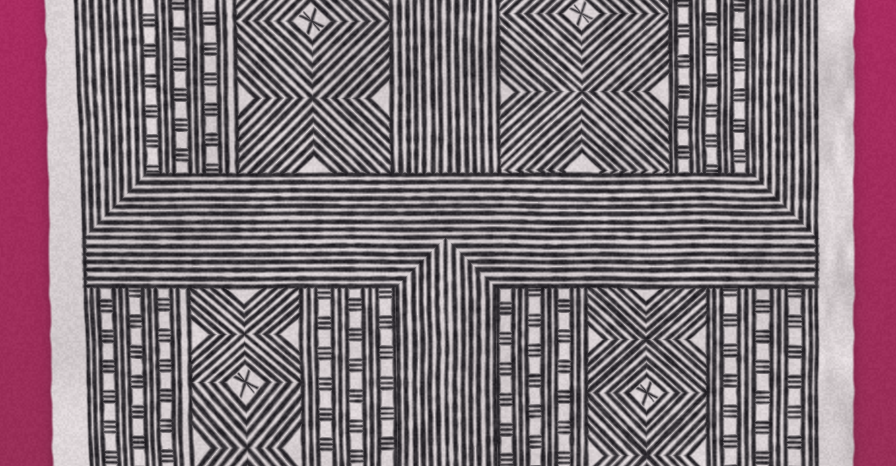
Reproduce this pattern procedurally as a Shadertoy shader.

```glsl
// Hand-painted bark cloth on a magenta wall: mitred stripe bands frame panels
// of nested diamonds and ladder columns. Each part is a distance field whose
// repeats become soft ink lines; noise and per-line jitter make them hand drawn.

const vec2 CANVAS = vec2(768.0, 400.0);  // design units, y pointing down
const vec3 INK = vec3(0.13, 0.12, 0.14);
const vec3 CLOTH = vec3(0.84, 0.81, 0.82);
const vec3 WALL_TOP = vec3(0.67, 0.17, 0.38);
const vec3 WALL_LOW = vec3(0.60, 0.18, 0.34);
const float LEFT = 72.0, RIGHT = 700.0;  // painted area
const float MIDDLE = 204.0;              // seam between the two halves
const float FRAME = 54.0;                // upper band width
const float STEM = 42.0;                 // lower band width, half of the stem
const float STEM_X = 382.0;
const float DUTY = 0.58;                 // inked part of a stripe
const float LINE = 1.9;                  // half width of single lines
const float BLEED = 1.5;                 // softness of the ink edge
const float LEAN = 0.033;                // slant of the left side
const float JITTER = 0.9;                // uneven spacing of stripes
const float RUNG_PERIOD = 26.0;
const float COLUMN = 0.27;               // half width of a ladder column

float soft;   // edge softness, never below one pixel
float swell;  // local change of the line width

float hash(vec2 p) {
    p = fract(p * vec2(0.1031, 0.1173));
    p += dot(p, p.yx + 33.33);
    return fract((p.x + p.y) * p.x * 17.0);
}

float noise(vec2 p) {
    vec2 i = floor(p), f = fract(p);
    f = f * f * (3.0 - 2.0 * f);
    return mix(mix(hash(i), hash(i + vec2(1, 0)), f.x),
               mix(hash(i + vec2(0, 1)), hash(i + vec2(1, 1)), f.x), f.y);
}

float inside(float d) { return smoothstep(-1.0, 1.0, d / soft); }

float line(float d, float halfWidth) { return inside(halfWidth + swell - abs(d)); }

float stripes(float d, float pitch) {
    float id = floor(d / pitch + 0.5);
    float shift = JITTER * (hash(vec2(id + 5.0, pitch * 9.0)) - 0.5);
    return line(d - id * pitch - shift, 0.5 * pitch * DUTY);
}

// Three columns of white squares and triple rungs, staggered side by side
float ladder(vec2 p, float firstCentre, float pitch, float stagger) {
    float u = (p.x - firstCentre) / pitch;
    float column = clamp(floor(u + 0.5), 0.0, 2.0);
    float x = abs(u - column);
    float rails = max(line((x - COLUMN) * pitch, LINE), line((x - 0.5) * pitch, LINE));
    float drift = 0.15 * hash(vec2(column + 3.0, firstCentre));
    float v = fract((p.y - 245.0) / RUNG_PERIOD + 0.5 * (column + stagger) + drift);
    float rung = abs(fract(v * 6.0) - 0.5) * RUNG_PERIOD / 6.0;
    float rungs = line(rung, 1.3) * step(v, 0.5) * step(x, COLUMN);
    return max(rails, rungs);
}

// Nested diamonds on a staggered lattice, with a star in the first one
float diamonds(vec2 d, float halfWidth, float above, float below) {
    vec2 q = abs(d) / vec2(halfWidth, d.y < 0.0 ? above : below);
    float row = abs(mod(q.y + 1.0, 2.0) - 1.0);
    float t = q.x + row;
    t = min(t, 2.0 - t);
    // One scale for both halves keeps the rings joined at the star
    float scale = 1.0 / length(1.0 / vec2(halfWidth, 0.5 * (above + below)));
    float pitch = scale / floor(scale / 6.4 + 0.5);
    float core = 1.6 * pitch;
    float ink = stripes((1.0 - t) * scale, pitch) * inside(t * scale - core);
    float star = max(line(d.x + 0.35 * d.y, 1.2), line(d.y - 0.5 * d.x, 1.2));
    star = max(star, line(d.x - 0.8 * d.y, 0.8));
    return max(ink, star * inside(core - (q.x + q.y) * scale));
}

float upperInk(vec2 p) {
    float level = min(min(p.x - LEFT, RIGHT - p.x), MIDDLE - p.y);
    float ink;
    if (level < FRAME) ink = stripes(level, FRAME / 8.0);
    else if (p.x < 205.0) ink = ladder(p, 132.5, 25.5, 0.0);
    else if (p.x < 337.0) ink = diamonds(p - vec2(270, 18), 66.0, 66.0, 66.0);
    else if (p.x < 428.0) ink = stripes(p.x - 337.0, 7.0);
    else if (p.x < 575.0) ink = diamonds(p - vec2(499, 12), 73.0, 67.0, 67.0);
    else ink = ladder(p, 586.0, 24.0, 1.0);
    float edge = min(min(abs(p.x - 205.0), abs(p.x - 337.0)),
                     min(abs(p.x - 428.0), abs(p.x - 575.0)));
    edge = level < FRAME ? FRAME - level : min(edge, level - FRAME);
    return max(ink, line(edge, LINE));
}

float lowerInk(vec2 p) {
    float level = min(abs(p.x - STEM_X), p.y - MIDDLE);
    float ink;
    if (level < STEM) ink = stripes(level, STEM / 6.0);
    else if (p.x < 160.0) ink = ladder(p, 89.5, 24.5, 1.0);
    else if (p.x < 257.0) ink = diamonds(p - vec2(208, 328), 48.0, 41.0, 57.0);
    else if (p.x < STEM_X) ink = ladder(p, 277.0, 26.5, 0.0);
    else if (p.x < 502.0) ink = ladder(p, 433.0, 25.0, 1.0);
    else if (p.x < 607.0) ink = diamonds(p - vec2(554, 337), 52.0, 46.0, 54.0);
    else ink = ladder(p, 626.0, 27.5, 0.0);
    float edge = min(min(abs(p.x - 160.0), abs(p.x - 257.0)),
                     min(abs(p.x - 502.0), abs(p.x - 607.0)));
    edge = level < STEM ? STEM - level : min(edge, level - STEM);
    return max(ink, max(line(edge, LINE), line(min(p.x - LEFT, RIGHT - p.x), LINE)));
}

void mainImage(out vec4 fragColor, in vec2 fragCoord) {
    soft = max(CANVAS.y / iResolution.y, BLEED);
    vec2 p = fragCoord / iResolution.xy * CANVAS;
    p.y = CANVAS.y - p.y;
    float grain = noise(p * 0.6) - 0.5;
    swell = 0.8 * (noise(p / 7.0 + 20.0) - 0.5);

    // Cloth drawing, leaning only towards its left side
    vec2 q = p + 1.1 * (vec2(noise(p / 37.0), noise(p / 43.0 + 40.0)) - 0.5);
    float side = clamp((RIGHT - p.x) / 630.0, 0.0, 1.0);
    q.x -= LEAN * (p.y - MIDDLE) * side * side;
    float ink = q.y < MIDDLE ? upperInk(q) : lowerInk(q);
    ink *= inside(min(q.x - LEFT, RIGHT - q.x) + LINE);
    ink *= 0.88 + 0.12 * noise(p / 5.0);

    // Cloth tone, crumpled right hem, then the wall with a soft shadow
    float hem = smoothstep(698.0, 706.0, p.x);
    float crease = noise(vec2(p.x / 9.0, p.y / 22.0) + 7.0) - 0.5;
    vec3 cloth = CLOTH + 0.07 * grain + 0.08 * (noise(p / 60.0) - 0.5);
    cloth += hem * (0.12 * crease - 0.01);
    cloth = mix(cloth, INK + 0.08 * grain, ink);
    float edgeNoise = 1.6 * (noise(vec2(p.y / 12.0, 2.0)) - 0.5);
    float border = min(p.x - 39.0 - 0.015 * p.y, 732.0 - p.x) + edgeNoise;
    vec3 wall = mix(WALL_TOP, WALL_LOW, p.y / CANVAS.y) + 0.04 * grain;
    wall *= 1.0 - 0.15 * exp(min(border, 0.0) / 4.0);
    fragColor = vec4(mix(wall, cloth, inside(border)), 1.0);
}
```
